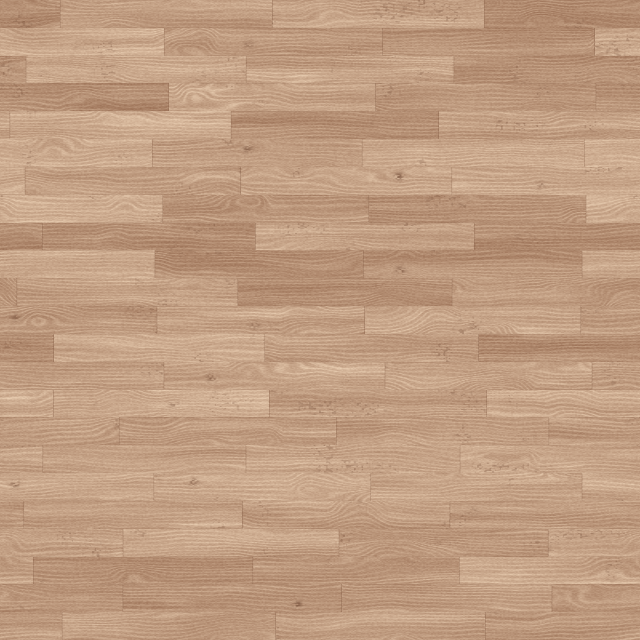
Write a WebGL 1 fragment shader that draws this texture.

```glsl
precision highp float;
// Strip parquet: 23 rows of three long oak planks with staggered joints.
// Each plank gets its own tone, a warped field of growth rings drawn as fine
// grain lines, and sometimes a speckled knot. The floor wraps on all sides.
uniform vec2 u_resolution;

float hash(vec2 p) {
  vec3 h = fract(p.xyx * vec3(0.1031, 0.1030, 0.0973));
  h += dot(h, h.yzx + 33.33);
  return fract((h.x + h.y) * h.z);
}

float noise(vec2 p) {
  vec2 i = floor(p), f = fract(p);
  f = f * f * (3.0 - 2.0 * f);
  return mix(mix(hash(i), hash(i + vec2(1, 0)), f.x),
             mix(hash(i + vec2(0, 1)), hash(i + 1.0), f.x), f.y);
}

// End joint of a plank, in plank lengths, shifted a little from even spacing
float joint(float plank, float row) {
  return plank + 0.05 * (hash(vec2(mod(plank, 3.0) + 5.0, row + 31.0)) - 0.5);
}

// Growth ring count at q (in plank widths), with local swirls
float rings(vec2 q, vec2 seed) {
  vec2 s = q + seed;
  float swirl = smoothstep(0.6, 0.95, noise(s * vec2(0.45, 0.9) + 70.0));
  return 7.5 * q.y + (2.6 + 3.5 * swirl) * noise(s * vec2(0.36, 1.4))
       + (0.6 + 1.8 * swirl) * noise(s * vec2(1.1, 2.8) + 40.0);
}

void main() {
  vec2 p = gl_FragCoord.xy / u_resolution;
  float pixel = 1.0 / u_resolution.y;

  // Rows counted from the top; every other row is shifted by half a plank
  float y = (1.0 - p.y) * 23.0;
  float row = floor(y);
  float u = p.x * 3.0 - 0.5 * mod(row, 2.0) - 0.02 - 0.27 * hash(vec2(row, 17.0));
  float plank = floor(u);
  if (u < joint(plank, row)) plank -= 1.0;
  else if (u >= joint(plank + 1.0, row)) plank += 1.0;
  float left = joint(plank, row), right = joint(plank + 1.0, row);
  vec2 id = vec2(mod(plank, 3.0), row);
  vec2 q = vec2((u - left) * 23.0 / 3.0, fract(y));
  vec2 seed = floor(vec2(hash(id + 3.0), hash(id + 11.0)) * 400.0);
  vec2 s = q + seed;

  // Knot position; the grain bulges around it
  float knotted = step(0.78, hash(id + 23.0));
  vec2 knot = vec2(0.6 + 6.2 * hash(id + 41.0), 0.25 + 0.5 * hash(id + 57.0));
  vec2 d = (q - knot) * vec2(1.0, 1.3);
  vec2 bent = q - vec2(0.0, 0.5 * knotted * (q.y - knot.y) * exp(-9.0 * dot(d, d)));

  // Grain lines, faded where they get finer than the pixels
  float ring = rings(bent, seed);
  float density = abs(rings(bent + vec2(0.0, 23.0 * pixel), seed) - ring);
  float visible = 1.0 - smoothstep(0.4, 0.8, density);
  float strength = 0.25 + 1.1 * noise(s * vec2(0.7, 3.5) + 90.0);
  float wave = cos(6.2832 * ring);
  float grain = (wave + 0.45 * wave * wave - 0.22) * strength * visible;

  // Broad bands follow the rings; streaks and fibers run along the plank
  float bands = noise(vec2(ring * 0.5, q.x * 0.15) + seed) - 0.5;
  float streaks = noise(s * vec2(0.28, 3.2) + 130.0) - 0.5;
  float pale = smoothstep(0.72, 0.95, noise(vec2(ring * 0.9, q.x * 0.5) + seed + 170.0));
  float fiber = noise(p * vec2(400.0, 880.0)) - 0.5;

  // Wood colour from dark to pale
  float tone = 0.08 + 0.66 * hash(id + 71.0);
  tone += 0.2 * grain + 0.36 * bands + 0.32 * streaks + 0.22 * pale + 0.36 * fiber;
  vec3 color = mix(vec3(0.68, 0.527, 0.42), vec3(0.85, 0.73, 0.62), tone);

  // Knots as broken dark blotches, and a few faint clusters of small specks
  float blotch = noise(s * vec2(12.0, 22.0));
  float core = knotted * exp(-34.0 * dot(d, d)) * smoothstep(0.2, 0.75, blotch);
  float cluster = smoothstep(0.7, 0.95, noise(s * vec2(0.9, 1.2) + 210.0));
  float specks = cluster * smoothstep(0.6, 0.95, noise(s * vec2(11.0, 18.0) + 50.0));
  float stain = 0.7 * core * (0.4 + 0.6 * hash(id + 83.0)) + 0.3 * specks;
  color = mix(color, vec3(0.42, 0.27, 0.19), stain);

  // Thin seams: end joints show clearly, long edges come and go
  float endGap = min(u - left, right - u) / 3.0;
  float sideGap = min(q.y, 1.0 - q.y) / 23.0;
  float endSeam = clamp((0.0005 - endGap) / pixel + 0.5, 0.0, 1.0);
  float sideSeam = clamp((0.0005 - sideGap) / pixel + 0.5, 0.0, 1.0);
  float worn = noise(vec2(p.x * 24.0, floor(y + 0.5) * 7.0));
  float seam = max(0.38 * endSeam, 0.24 * worn * sideSeam);
  color = mix(color, vec3(0.47, 0.32, 0.23), seam);

  gl_FragColor = vec4(color, 1.0);
}
```
